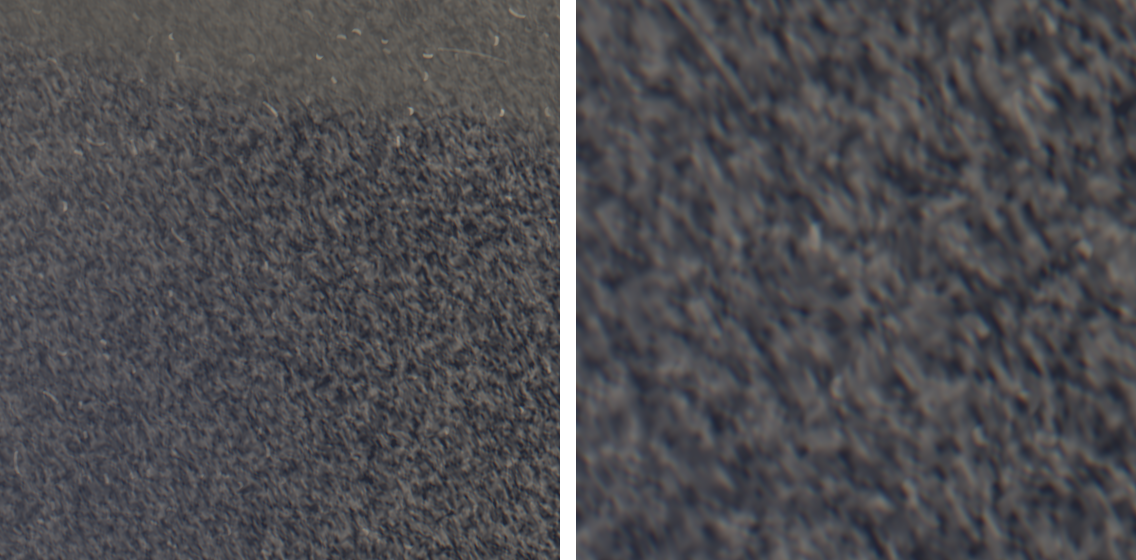
Left: the whole. Right: its middle third, enlarged.
Reproduce this texture procedurally as a Shadertoy shader.

```glsl
float hash(vec2 p) {
    vec3 q = fract(vec3(p.xyx) * 0.1031);
    q += dot(q, q.yzx + 33.33);
    return fract((q.x + q.y) * q.z);
}

float noise(vec2 p) {
    vec2 cell = floor(p), f = fract(p);
    f = f * f * (3.0 - 2.0 * f);
    return mix(mix(hash(cell), hash(cell + vec2(1, 0)), f.x),
               mix(hash(cell + vec2(0, 1)), hash(cell + vec2(1, 1)), f.x), f.y);
}

// Brightness of slightly bent fibres, one at most in each grid cell
float fibres(vec2 p, float cells, float density, float halfLength, float width, float seed) {
    float glow = 0.0;
    vec2 home = floor(p * cells);
    for (int j = -1; j <= 1; j++)
    for (int i = -1; i <= 1; i++) {
        vec2 cell = home + vec2(i, j);
        vec2 id = cell + seed;
        if (hash(id + 3.7) > density) continue;
        vec2 centre = (cell + 0.15 + 0.7 * vec2(hash(id + 11.3), hash(id + 27.1))) / cells;
        float angle = -0.95 + 1.7 * (hash(id + 41.9) - 0.5);
        vec2 dir = vec2(cos(angle), sin(angle));
        vec2 q = p - centre;
        float size = halfLength * mix(0.5, 1.2, hash(id + 53.3));
        float along = dot(q, dir);
        float bend = (hash(id + 67.7) - 0.5) * 0.5 * along * along / size;
        float across = dot(q, vec2(-dir.y, dir.x)) + bend;
        float d = length(vec2(max(abs(along) - size, 0.0), across));
        float strength = mix(0.25, 1.0, pow(hash(id + 79.1), 2.0));
        glow = max(glow, strength * (1.0 - smoothstep(width * 0.2, width * 1.5, d)));
    }
    return glow;
}

// Pale haze over a slanted band at the top
float haze(vec2 p) {
    float edge = 0.93 - 0.17 * p.x + 0.05 * (noise(p * 6.0) - 0.5);
    return smoothstep(edge - 0.07, edge + 0.06, p.y);
}

float tone(vec2 p) {
    // Broad light: dark centre, paler left side, hazy top
    float left = smoothstep(0.5, 0.0, p.x) * mix(0.35, 1.0, smoothstep(0.1, 0.7, p.y));
    float veil = haze(p);
    float t = mix(0.235 + 0.11 * left, 0.4, veil);
    t += 0.07 * (noise(p * 15.0 + 4.0) - 0.5);

    // Slanted grain, strongest to the right
    vec2 warp = 0.008 * vec2(noise(p * 30.0), noise(p * 30.0 + 50.0));
    vec2 q = p + warp;
    vec2 slant = vec2(dot(q, vec2(0.866, 0.5)), dot(q, vec2(0.5, -0.866)));
    float grain = 0.62 * noise(slant * vec2(150, 82) + 200.0)
                + 0.38 * noise(slant * vec2(260, 170) + 400.0) - 0.5;
    float contrast = mix(0.7, 1.15, smoothstep(0.1, 0.9, p.x));
    t += grain * contrast * (1.0 - 0.6 * veil);

    // Chips, short fibres and long straws
    float glint = 1.0 + 0.6 * smoothstep(1.2, 1.7, p.x + p.y);
    t += 0.42 * glint * fibres(p, 24.0, 0.32, 0.005, 0.0036, 100.0);
    t += 0.45 * glint * fibres(p, 9.0, 0.32, 0.016, 0.0032, 200.0);
    t += 0.4 * fibres(p, 4.0, 0.3, 0.055, 0.003, 300.0);
    return t;
}

void mainImage(out vec4 fragColor, in vec2 fragCoord) {
    vec2 p = fragCoord / iResolution.y;

    // Small offsets between channels give coloured fringes
    vec2 fringe = vec2(0.0006, 0.0011);
    vec3 t = vec3(tone(p + fringe), tone(p), tone(p - fringe));
    vec3 shadow = vec3(0.200, 0.203, 0.228);
    vec3 straw = vec3(0.58, 0.55, 0.51);
    vec3 color = mix(shadow, straw, clamp(t, -0.15, 1.5));

    // Cool lower left, warm haze
    float cool = smoothstep(0.8, 0.1, length(p - vec2(0.1, 0.2)));
    color += cool * vec3(-0.008, -0.002, 0.018);
    color += haze(p) * vec3(0.004, 0.002, -0.012);
    fragColor = vec4(color, 1.0);
}
```
